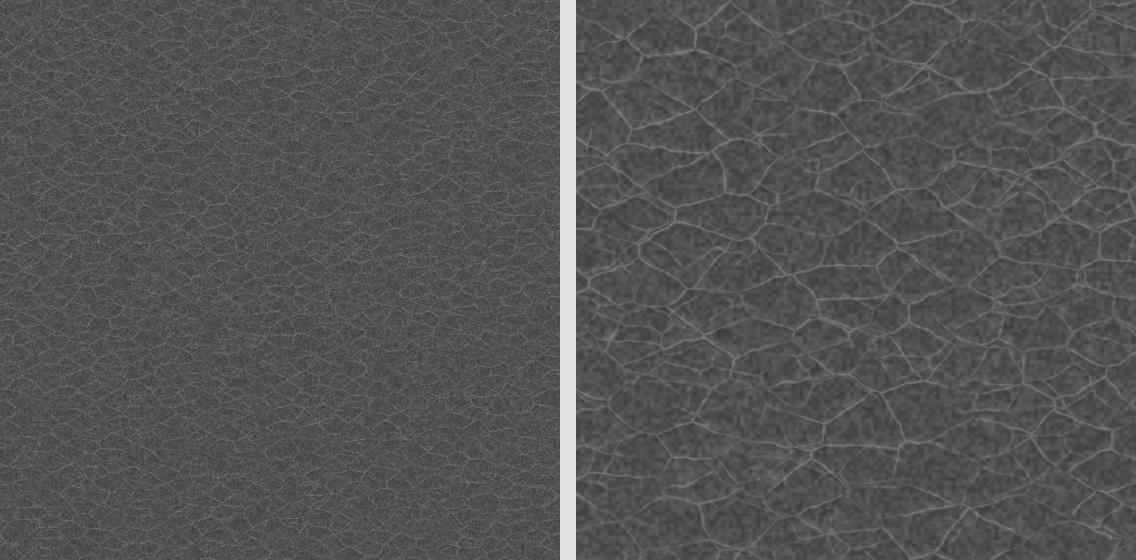
Left, the full canvas; right, a detail of the centre.
Reproduce this texture procedurally as a WebGL 1 fragment shader.

```glsl
precision highp float;
// Dark grey pebbled leather: flat lens-shaped cells parted by thin pale crossing creases.
// Two warped Voronoi nets on staggered rows give main and fine creases with soft relief;
// ridged noise adds small wrinkles and value noise the sharp speckled grain.
uniform vec2 u_resolution;

const vec3 LEATHER = vec3(0.304);                // cell interior
const vec2 MAIN_CELLS = vec2(18.0, 55.0);        // seeds across, staggered rows up
const vec2 FINE_CELLS = vec2(26.0, 71.0);
const float STRETCH = 1.8;                       // seed spacing over row spacing
const vec2 JITTER = vec2(0.58, 0.85);
const vec2 WARP_SIZE = vec2(0.012, 0.0075);      // bend of the creases
const float WIGGLE_SIZE = 0.0024;                // small waver of the creases
const float CREASE_WIDTH = 0.0008;               // half width
const float MAIN_CREASE = 0.092;                 // brightness steps
const float FINE_CREASE = 0.070;
const float WRINKLE = 0.045;
const float HALO = 0.012;
const float HALO_WIDTH = 0.003;
const float SHADOW = 0.038;
const float SHADOW_WIDTH = 0.0022;
const float GRAIN = 0.135;
const float MOTTLE = 0.014;

float hash(vec2 p) {
  vec3 q = fract(p.xyx * 0.1031);
  q += dot(q, q.yzx + 33.33);
  return fract((q.x + q.y) * q.z);
}

vec2 hash2(vec2 p) {
  return vec2(hash(p + 17.3), hash(p + 71.9));
}

float noise(vec2 p) {
  vec2 i = floor(p);
  vec2 f = fract(p);
  f = f * f * (3.0 - 2.0 * f);
  return mix(mix(hash(i), hash(i + vec2(1.0, 0.0)), f.x),
             mix(hash(i + vec2(0.0, 1.0)), hash(i + 1.0), f.x), f.y);
}

vec2 noise2(vec2 p) {
  return vec2(noise(p), noise(p + 57.4)) - 0.5;
}

// Seed of a cell relative to its corner; odd rows shift by half a cell.
vec2 seed(vec2 cell) {
  return 0.5 + JITTER * (hash2(cell) - 0.5) + vec2(0.5 * mod(cell.y, 2.0) - 0.25, 0.0);
}

// Distance to the nearest cell edge in canvas units, and upward part of its normal.
vec2 creaseNet(vec2 uv, vec2 cells) {
  vec2 metric = vec2(STRETCH, 1.0);
  vec2 p = uv * cells;
  vec2 base = floor(p);
  vec2 f = p - base;
  vec2 nearCell = vec2(0.0);
  vec2 nearSeed = vec2(0.0);
  float best = 100.0;
  for (int y = -2; y <= 2; y++) {
    for (int x = -1; x <= 1; x++) {
      vec2 g = vec2(float(x), float(y));
      vec2 r = (g + seed(base + g) - f) * metric;
      float d = dot(r, r);
      if (d < best) { best = d; nearCell = g; nearSeed = r; }
    }
  }
  vec2 edge = vec2(1.0, 0.0);
  for (int y = -3; y <= 3; y++) {
    for (int x = -1; x <= 1; x++) {
      vec2 g = nearCell + vec2(float(x), float(y));
      vec2 r = (g + seed(base + g) - f) * metric;
      vec2 across = r - nearSeed;
      if (dot(across, across) > 0.0001) {
        vec2 normal = normalize(across);
        vec2 slope = normal * cells * metric;
        float d = dot(0.5 * (r + nearSeed), normal) / length(slope);
        if (d < edge.x) edge = vec2(d, normalize(slope).y);
      }
    }
  }
  return edge;
}

float creaseLine(float d, float pixel) {
  return 1.0 - smoothstep(CREASE_WIDTH - 0.7 * pixel, CREASE_WIDTH + 0.7 * pixel, d);
}

void main() {
  float pixel = 1.0 / min(u_resolution.x, u_resolution.y);
  vec2 uv = gl_FragCoord.xy * pixel + 2.0;

  // Bend the nets so that straight edges become arcs
  vec2 wiggle = WIGGLE_SIZE * noise2(uv * 150.0);
  vec2 bent = uv + WARP_SIZE * noise2(uv * vec2(24.0, 30.0)) + wiggle;
  vec2 bentFine = uv + WARP_SIZE * noise2(uv * 34.0 + 9.0) + wiggle;
  vec2 coarse = creaseNet(bent, MAIN_CELLS);
  vec2 fine = creaseNet(bentFine + 0.37, FINE_CELLS);

  // Creases fade in and out along their length
  float mainFade = mix(0.4, 1.0, smoothstep(0.2, 0.65, noise(uv * 50.0 + 5.0)));
  float fineFade = smoothstep(0.3, 0.75, noise(uv * vec2(40.0, 60.0) + 31.0));
  float mainLine = creaseLine(coarse.x, pixel) * mainFade;
  float fineLine = creaseLine(fine.x, pixel) * fineFade;

  // Raised pale rims, shaded beneath the crease and lit above it
  float tone = HALO * exp(-coarse.x / HALO_WIDTH);
  tone -= SHADOW * coarse.y * mainFade * exp(-coarse.x / SHADOW_WIDTH);
  tone -= 0.6 * SHADOW * fine.y * fineFade * exp(-fine.x / SHADOW_WIDTH);
  tone += max(MAIN_CREASE * mainLine, FINE_CREASE * fineLine);

  // Hair-fine wrinkles, mottling and grain
  float ridge = 1.0 - abs(2.0 * noise(uv * vec2(105.0, 140.0) + 4.0 * noise2(uv * 70.0)) - 1.0);
  tone += WRINKLE * smoothstep(0.8, 1.0, ridge) * noise(uv * 60.0 + 13.0);
  tone += MOTTLE * (noise(uv * 130.0 + 3.0) - 0.5);
  tone += GRAIN * (0.75 * noise(uv * 430.0) + 0.25 * noise(uv * 260.0 + 8.0) - 0.5);

  gl_FragColor = vec4(LEATHER + tone, 1.0);
}
```
